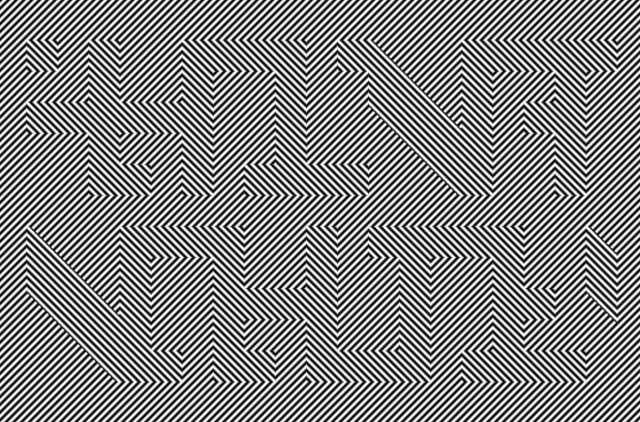
This pattern is drawn by a Shadertoy shader. Its source:

```glsl
// Diagonal stripes that fold into chevrons along an irregular two-band fret.

const float CELLS_HIGH = 13.58;             // grid cells over the canvas height
const float STRIPES_PER_CELL = 4.0;
const vec2 GRID_MARGIN = vec2(0.86, 1.29);  // lower left border, in cells
const vec2 GRID_SIZE = vec2(19.0, 11.0);
const float BAND_HEIGHT = 5.0;
const float GROUP_WIDTH = 3.0;
const vec3 INK = vec3(0.02);
const vec3 PAPER = vec3(0.99);
const float TAU = 6.2831853;

float hash(vec2 p) {
    return fract(sin(dot(p, vec2(127.1, 311.7))) * 43758.5453);
}

// 1 inside the half-open range [low, high)
float inRange(float value, float low, float high) {
    return step(low, value) * (1.0 - step(high, value));
}

// Random one of the rows 0, 2 and 4
float randomRow(vec2 seed) {
    return 2.0 * floor(3.0 * hash(seed));
}

// One upright bar, a link to the next bar and a short stub
float fretMask(vec2 local, vec2 id) {
    float row = floor(local.y);
    float linkRow = randomRow(id + 2.3);
    float stubRow = mod(linkRow + 2.0 + 2.0 * step(0.5, hash(id + 7.9)), 6.0);
    float stubStart = 1.0 + step(0.5, hash(id + 4.6));
    float bar = inRange(local.x, 0.0, 1.0);
    float link = inRange(row, linkRow, linkRow + 1.0);
    float stub = inRange(row, stubRow, stubRow + 1.0)
               * inRange(local.x, stubStart, stubStart + 1.0);
    return max(bar, max(link, stub));
}

// Slanted bar falling to the right, its edges parallel to its stripes
float slantMask(vec2 local, float blur) {
    float offset = abs(local.x + local.y - BAND_HEIGHT + 1.0);
    return 1.0 - smoothstep(-blur, blur, offset - 1.125);
}

// Where the stripes change direction
float foldMask(vec2 grid, float blur) {
    float band = floor(grid.y / (BAND_HEIGHT + 1.0));
    float shiftedX = grid.x + band;
    vec2 id = vec2(floor(shiftedX / GROUP_WIDTH), band);
    vec2 local = vec2(mod(shiftedX, GROUP_WIDTH),
                      grid.y - band * (BAND_HEIGHT + 1.0));
    float inside = inRange(grid.x, 0.0, GRID_SIZE.x)
                 * inRange(grid.y, 0.0, GRID_SIZE.y)
                 * inRange(local.y, 0.0, BAND_HEIGHT);
    bool slanted = mod(id.x + 2.0 * band, 6.0) < 0.5;
    float shape = slanted ? slantMask(local, blur) : fretMask(local, id);
    return inside * shape;
}

// Soft stripe profile, from 0 to 1
float stripe(float phase) {
    return clamp(0.515 + 0.52 * cos(TAU * phase), 0.0, 1.0);
}

void mainImage(out vec4 fragColor, in vec2 fragCoord) {
    float cellsPerPixel = CELLS_HIGH / iResolution.y;
    vec2 grid = fragCoord * cellsPerPixel - GRID_MARGIN;

    // Both directions agree on every cell border, so the folds are seamless
    float rising = stripe(STRIPES_PER_CELL * (grid.x - grid.y));
    float falling = stripe(STRIPES_PER_CELL * (grid.x + grid.y));

    float tone = mix(rising, falling, foldMask(grid, cellsPerPixel));
    fragColor = vec4(mix(INK, PAPER, tone), 1.0);
}
```
